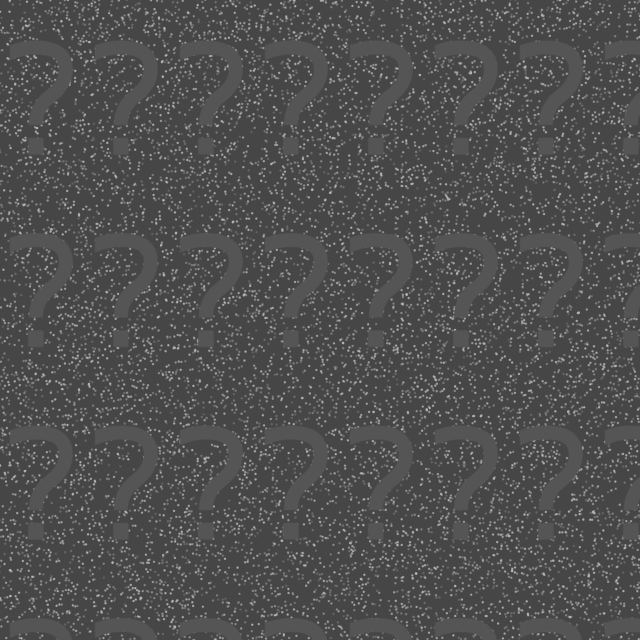
Write a WebGL 2 fragment shader that draws this pattern.

```glsl
#version 300 es
precision highp float;
// Rows of hooked strokes, each with a square dot below, in flat grey over a
// darker speckled ground. The hook is four joined curves measured by distance;
// the speckle is cellular noise with one jittered grain in some cells.

uniform vec2 u_resolution;
out vec4 outColor;

// Layout and shape, in units of 1/768 of the canvas
const float UNITS = 768.0;
const vec2 PERIOD = vec2(102.0, 231.0);
const vec2 FIRST_DOT = vec2(43.0, 130.5);
const vec2 CELL_MARGIN = vec2(45.0, 60.0);   // room left of and below a dot
const float STROKE_HALF = 8.3;
const vec2 DOT_HALF = vec2(9.2, 10.0);
const float DOT_ROUNDING = 2.0;
const float EDGE_SOFTNESS = 1.2;

// Hook outline, measured from the centre of the dot
const vec2 TIP = vec2(-31.0, 112.0);
const vec2 CROWN = vec2(0.0, 118.5);
const vec2 SIDE = vec2(36.0, 92.5);
const vec2 WAIST = vec2(18.0, 60.5);
const vec2 FOOT = vec2(0.0, 25.5);
const int CURVE_STEPS = 8;

// Speckle
const float GRAIN_CELLS = 250.0;             // cells across the canvas
const float GRAIN_CHANCE = 0.20;
const float GRAIN_CORE = 0.12;               // radii in cells
const float GRAIN_RADIUS = 0.72;
const vec2 GRAIN_LIGHT = vec2(0.10, 0.42);   // faintest and brightest
const float LIGHT_LIMIT = 0.42;

const vec3 GROUND = vec3(0.275);
const vec3 MARK = vec3(0.335);

vec3 hash3(vec2 cell) {
    vec3 p = fract(cell.xyx * vec3(0.1031, 0.1030, 0.0973));
    p += dot(p, p.yxz + 33.33);
    return fract((p.xxy + p.yzz) * p.zyx);
}

float segmentDistance(vec2 p, vec2 a, vec2 b) {
    vec2 ab = b - a;
    float t = clamp(dot(p - a, ab) / dot(ab, ab), 0.0, 1.0);
    return length(p - a - ab * t);
}

// Distance to a quadratic curve, walked as short segments
float curveDistance(vec2 p, vec2 a, vec2 control, vec2 b) {
    float nearest = 1e5;
    vec2 previous = a;
    for (int i = 1; i <= CURVE_STEPS; i++) {
        float t = float(i) / float(CURVE_STEPS);
        vec2 next = mix(mix(a, control, t), mix(control, b, t), t);
        nearest = min(nearest, segmentDistance(p, previous, next));
        previous = next;
    }
    return nearest;
}

float roundedBoxDistance(vec2 p, vec2 halfSize, float rounding) {
    vec2 q = abs(p) - halfSize + rounding;
    return length(max(q, 0.0)) + min(max(q.x, q.y), 0.0) - rounding;
}

float markDistance(vec2 p) {
    float hook = curveDistance(p, TIP, vec2(-16.0, CROWN.y), CROWN);
    hook = min(hook, curveDistance(p, CROWN, vec2(SIDE.x, CROWN.y), SIDE));
    hook = min(hook, curveDistance(p, SIDE, vec2(SIDE.x, 74.5), WAIST));
    hook = min(hook, curveDistance(p, WAIST, vec2(FOOT.x, 47.5), FOOT));
    hook -= STROKE_HALF;
    // Cut both ends square
    hook = max(hook, max(TIP.x - p.x, FOOT.y - p.y));
    return min(hook, roundedBoxDistance(p, DOT_HALF, DOT_ROUNDING));
}

// Summed light of the neighbouring grains, so close ones merge into clumps
float speckle(vec2 p) {
    vec2 home = floor(p);
    float light = 0.0;
    for (int y = -1; y <= 1; y++) {
        for (int x = -1; x <= 1; x++) {
            vec2 cell = home + vec2(x, y);
            vec3 random = hash3(cell + 17.0);
            float present = step(random.z, GRAIN_CHANCE);
            float strength = mix(GRAIN_LIGHT.x, GRAIN_LIGHT.y, random.z / GRAIN_CHANCE);
            float reach = length(p - cell - random.xy);
            float grain = 1.0 - smoothstep(GRAIN_CORE, GRAIN_RADIUS, reach);
            light += present * strength * grain;
        }
    }
    return min(light, LIGHT_LIMIT);
}

void main() {
    vec2 uv = gl_FragCoord.xy / u_resolution.y;
    vec2 p = mod(uv * UNITS - FIRST_DOT + CELL_MARGIN, PERIOD) - CELL_MARGIN;

    vec3 color = GROUND + speckle(uv * GRAIN_CELLS);

    // Flat marks cover the speckle
    float edge = max(EDGE_SOFTNESS, 0.75 * UNITS / u_resolution.y);
    float cover = 1.0 - smoothstep(-edge, edge, markDistance(p));
    outColor = vec4(mix(color, MARK, cover), 1.0);
}
```
